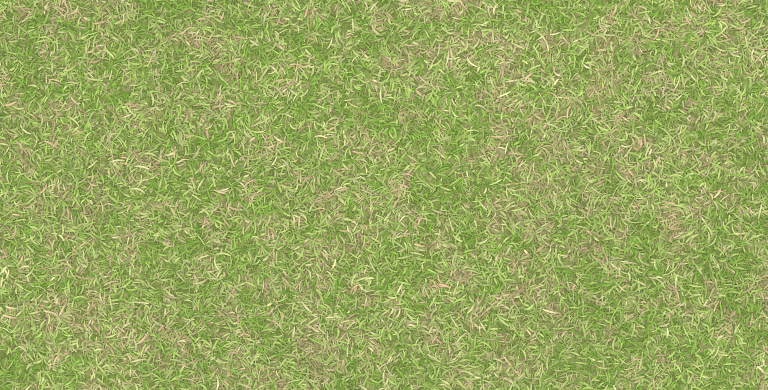
Write a WebGL 1 fragment shader that draws this texture.

```glsl
precision highp float;
// Short dry lawn seen from above: layered curved grass blades with straw and bare flecks.

uniform vec2 u_resolution;

const vec3 LEAF   = vec3(0.62, 0.72, 0.38);
const vec3 PALE   = vec3(0.69, 0.74, 0.46);
const vec3 DEEP   = vec3(0.48, 0.62, 0.26);
const vec3 SHADE  = vec3(0.49, 0.55, 0.29);
const vec3 EARTH  = vec3(0.64, 0.61, 0.42);
const vec3 STRAW  = vec3(0.80, 0.78, 0.58);
const vec3 PINK   = vec3(0.77, 0.67, 0.53);

const int LAYERS = 8;
const float CELL = 0.022;         // blade spacing, in canvas heights
const float SHADOW_REACH = 0.005;
const float EXPOSURE = 1.085;     // makes up for the shadowed gaps

float hash(vec2 p) {
  vec3 q = fract(p.xyx * vec3(0.1031, 0.1030, 0.0973));
  q += dot(q, q.yzx + 33.33);
  return fract((q.x + q.y) * q.z);
}

float valueNoise(vec2 p) {
  vec2 cell = floor(p);
  vec2 f = fract(p);
  f = f * f * (3.0 - 2.0 * f);
  float low = mix(hash(cell), hash(cell + vec2(1.0, 0.0)), f.x);
  float high = mix(hash(cell + vec2(0.0, 1.0)), hash(cell + 1.0), f.x);
  return mix(low, high, f.y);
}

vec2 rotate(vec2 p, float angle) {
  float c = cos(angle);
  float s = sin(angle);
  return vec2(c * p.x + s * p.y, c * p.y - s * p.x);
}

// Small tufts and wide patches shift the turf from green to dry.
float dryness(vec2 p) {
  float tuft = valueNoise(p * 30.0 + 7.0) - 0.5;
  float patchy = valueNoise(p * 6.0 + 41.0) - 0.5;
  return 0.55 * tuft + 0.20 * patchy;
}

vec3 bladeColour(float dry, float tint) {
  vec3 colour = mix(DEEP, LEAF, smoothstep(0.26, 0.36, dry));
  colour = mix(colour, PALE, smoothstep(0.47, 0.57, dry));
  colour = mix(colour, mix(STRAW, PINK, step(0.65, tint)), step(0.70, dry));
  colour = mix(colour, mix(EARTH, PINK, step(0.70, tint)), step(0.78, dry));
  return mix(colour, SHADE, step(tint, 0.09));
}

// Signed gap to a bent, tapering blade lying along x.
float bladeDistance(vec2 p, float halfLength, float halfWidth, float bend) {
  float along = p.x / halfLength;
  float across = abs(p.y + bend * halfLength * (along * along - 0.4));
  float taper = halfWidth * (1.0 - 0.55 * along * along);
  return max(across - taper, abs(p.x) - halfLength);
}

// Lays one blade and its soft contact shadow over the colour beneath.
vec3 addBlade(vec3 under, vec2 p, vec2 centre, vec2 seed, float pixel) {
  float angle = 6.2832 * hash(seed + 3.7);
  float halfLength = mix(0.007, 0.020, hash(seed + 11.3));
  float halfWidth = mix(0.0012, 0.0027, hash(seed + 19.1));
  float bend = 0.7 * (hash(seed + 27.9) - 0.5);
  vec2 local = rotate(p - centre, angle);
  float gap = bladeDistance(local, halfLength, halfWidth, bend);

  float dry = 0.18 + 0.62 * hash(seed + 35.5) + dryness(centre);
  vec3 colour = bladeColour(dry, hash(seed + 43.7));
  float tip = clamp(local.x / halfLength, -1.0, 1.0);
  colour *= mix(0.92, 1.16, hash(seed + 51.1)) + 0.08 * tip;

  float shadow = 1.0 - smoothstep(0.0, SHADOW_REACH, gap);
  float cover = clamp(0.5 - gap / pixel, 0.0, 1.0);
  return mix(under * (1.0 - 0.085 * shadow), colour, cover);
}

// One turned, jittered grid of blades.
vec3 addLayer(vec3 colour, vec2 p, float layer, float pixel) {
  float turn = 0.9 * layer;
  vec2 home = floor(rotate(p, turn) / CELL);
  for (int j = -1; j <= 1; j++) {
    for (int i = -1; i <= 1; i++) {
      vec2 cell = home + vec2(float(i), float(j));
      vec2 seed = cell + 173.0 * layer + 500.0;
      vec2 jitter = vec2(hash(seed), hash(seed + 61.3));
      vec2 centre = rotate((cell + jitter) * CELL, -turn);
      colour = addBlade(colour, p, centre, seed, pixel);
    }
  }
  return colour;
}

void main() {
  vec2 p = gl_FragCoord.xy / u_resolution.y;
  float pixel = 1.0 / u_resolution.y;

  // Ground between the blades
  vec3 colour = mix(SHADE, EARTH, smoothstep(0.4, 0.7, valueNoise(p * 90.0)));

  for (int n = 0; n < LAYERS; n++) {
    colour = addLayer(colour, p, float(n), pixel);
  }

  // Fine grain and gentle drift in brightness
  float grain = valueNoise(p * 240.0) - 0.5;
  float drift = valueNoise(p * 4.0 + 90.0) - 0.5;
  colour *= EXPOSURE * (1.0 + 0.10 * grain + 0.04 * drift);
  gl_FragColor = vec4(clamp(colour, 0.0, 1.0), 1.0);
}
```
